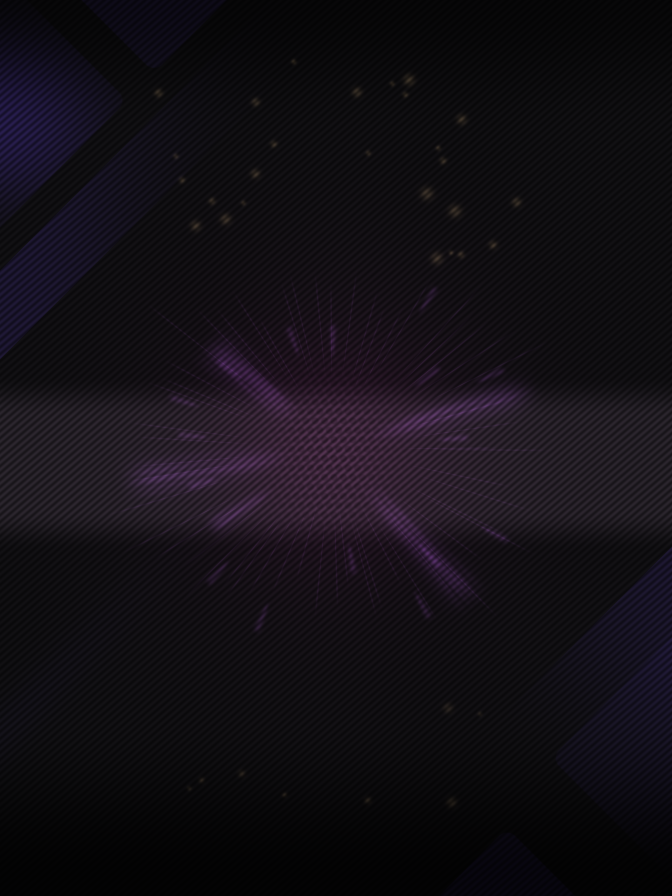
This background is drawn by a Shadertoy shader. Its source:

```glsl
const vec2 BURST_CENTER = vec2(0.371, 0.499);
const vec2 BURST_HALF_SIZE = vec2(0.25, 0.195);
const vec3 BASE_COLOR = vec3(0.052, 0.050, 0.058);
const vec3 BAND_COLOR = vec3(0.075, 0.062, 0.077);
const vec3 GLOW_COLOR = vec3(0.100, 0.028, 0.085);
const vec3 BEAM_COLOR = vec3(0.145, 0.070, 0.190);
const vec3 PANEL_COLOR = vec3(0.085, 0.050, 0.220);
const vec3 SPARK_COLOR = vec3(0.190, 0.155, 0.100);
const float STRIPE_PERIOD = 0.0078;
const float STRIPE_DEPTH = 0.30;
const float MESH_PERIOD = 0.0105;
const float CORNER_RADIUS = 0.018;
const int DASH_COUNT = 16;
const int RAY_COUNT = 54;
const int SPARK_COUNT = 34;

// Main beams: angle, inner radius, outer radius, half width
const vec4 BEAMS[5] = vec4[5](
    vec4(0.29, 0.035, 0.235, 0.017),
    vec4(-0.83, 0.045, 0.235, 0.018),
    vec4(3.30, 0.040, 0.238, 0.020),
    vec4(2.44, 0.045, 0.185, 0.020),
    vec4(3.72, 0.075, 0.165, 0.010));

float hash(float n) {
    return fract(sin(n * 127.1 + 11.7) * 4375.85);
}

vec2 gradient(vec2 cell) {
    float angle = 6.2832 * hash(cell.x + 57.0 * cell.y);
    return vec2(cos(angle), sin(angle));
}

float gradientNoise(vec2 p) {
    vec2 i = floor(p), f = fract(p);
    vec2 u = f * f * (3.0 - 2.0 * f);
    vec2 e = vec2(1.0, 0.0);
    float low = mix(dot(gradient(i), f), dot(gradient(i + e), f - e), u.x);
    float high = mix(dot(gradient(i + e.yx), f - e.yx), dot(gradient(i + 1.0), f - 1.0), u.x);
    return mix(low, high, u.y);
}

float gauss(float x) {
    return exp(-x * x);
}

// Coverage of a quadrant with a rounded corner; both distances are positive inside
float cornerMask(float a, float b, float edge) {
    vec2 q = (CORNER_RADIUS - vec2(a, b)) * 0.7071;
    float dist = length(max(q, 0.0)) + min(max(q.x, q.y), 0.0) - CORNER_RADIUS * 0.7071;
    return 1.0 - smoothstep(-edge, edge, dist);
}

// Radial streak that widens outward and fades at both ends
float streak(vec2 q, float angle, float inner, float outer, float width) {
    vec2 dir = vec2(cos(angle), sin(angle));
    float t = (dot(q, dir) - inner) / (outer - inner);
    float across = dot(q, vec2(-dir.y, dir.x)) / (width * mix(0.45, 1.0, clamp(t, 0.0, 1.0)));
    return gauss(across) * smoothstep(0.0, 0.35, t) * (1.0 - smoothstep(0.8, 1.05, t));
}

float burst(vec2 q, float pixel) {
    float light = 0.0;
    for (int i = 0; i < 5; i++) {
        vec4 b = BEAMS[i];
        float across = dot(q, vec2(-sin(b.x), cos(b.x)));
        float fibre = 0.85 + 0.8 * gradientNoise(vec2(across * 190.0, length(q) * 9.0 + b.x));
        light += 0.72 * fibre * streak(q, b.x, b.y, b.z, b.w);
    }
    for (int i = 0; i < DASH_COUNT; i++) {
        float n = float(i);
        float angle = n * 2.39996 + 0.65;
        float inner = mix(0.09, 0.20, hash(n + 3.0));
        light += 0.55 * streak(q, angle, inner, inner + 0.04, 0.0042);
    }
    for (int i = 0; i < RAY_COUNT; i++) {
        float n = float(i);
        float angle = 6.2832 * (n + hash(n + 40.0)) / float(RAY_COUNT);
        vec2 reach = BURST_HALF_SIZE / max(abs(vec2(cos(angle), sin(angle))), 0.01);
        float outer = min(min(reach.x, reach.y), 0.27) * mix(0.72, 1.0, hash(n + 90.0));
        light += 0.3 * streak(q, angle, outer * 0.4, outer, max(0.0011, 0.7 * pixel));
    }
    return light;
}

float sparks(vec2 p) {
    float light = 0.0;
    for (int i = 0; i < SPARK_COUNT; i++) {
        float n = float(i);
        bool isLow = i % 4 == 3;
        vec2 range = isLow ? vec2(0.10, 0.21) : vec2(0.69, 0.94);
        vec2 pos = vec2(mix(0.16, 0.58, hash(n + 7.0)), mix(range.x, range.y, hash(n + 29.0)));
        float size = mix(0.0025, 0.007, pow(hash(n + 61.0), 2.0));
        light += gauss(length(p - pos) / size) * (isLow ? 0.45 : 0.75);
    }
    return light;
}

void mainImage(out vec4 fragColor, in vec2 fragCoord) {
    float pixel = 1.0 / iResolution.y;
    vec2 p = fragCoord * pixel;
    vec2 q = p - BURST_CENTER;
    float rise = p.y - p.x, fall = p.y + p.x;

    // Dark backdrop and horizontal band
    float shade = mix(0.2, 1.0, smoothstep(0.02, 0.20, p.y)) * mix(1.0, 0.45, smoothstep(0.85, 1.0, p.y));
    vec3 color = BASE_COLOR * shade * (1.0 + 0.15 * gradientNoise(p * 5.0));
    float band = smoothstep(0.385, 0.43, p.y) * (1.0 - smoothstep(0.535, 0.58, p.y));
    color += BAND_COLOR * band;

    // Diagonal panels
    float panel = 0.85 * cornerMask(rise - 0.746, 1.03 - fall, pixel) * gauss((p.y - 0.86) / 0.085) * gauss(p.x / 0.11);
    float ribbon = smoothstep(-pixel, pixel, rise - 0.599) * smoothstep(-pixel, pixel, 0.698 - rise);
    panel += 0.48 * ribbon * gauss(p.x / 0.15);
    panel += 0.22 * cornerMask(rise - 0.747, fall - 1.091, pixel);
    panel += 0.42 * smoothstep(-pixel, pixel, -0.36 - rise) * smoothstep(0.72, 1.15, fall) * smoothstep(0.03, 0.30, p.y);
    panel += 0.17 * cornerMask(-0.461 - rise, fall - 0.769, pixel) * smoothstep(0.0, 0.16, p.y);
    panel += 0.16 * cornerMask(-0.49 - rise, 0.642 - fall, pixel);
    panel += 0.09 * gauss((rise - 0.18) / 0.035) * gauss(p.x / 0.15);
    color += PANEL_COLOR * panel;

    // Central glow with a staggered mesh
    color += GLOW_COLOR * (0.75 * gauss(length(q) / 0.12) + 0.28 * gauss(length(q) / 0.24));
    vec2 mesh = p / MESH_PERIOD;
    mesh.x += 0.5 * mod(floor(mesh.y), 2.0);
    float holes = smoothstep(0.25, 0.48, length(fract(mesh) - 0.5));
    color *= 1.0 + 0.22 * (holes - 0.5) * gauss(q.x / 0.065) * gauss(q.y / 0.10);

    // Burst, sparks and fine stripes
    color += BEAM_COLOR * burst(q, pixel) + SPARK_COLOR * sparks(p);
    float stripe = cos(6.2832 * (p.y - 0.85 * p.x) / STRIPE_PERIOD);
    color *= 1.0 + STRIPE_DEPTH * stripe;

    fragColor = vec4(color, 1.0);
}
```
